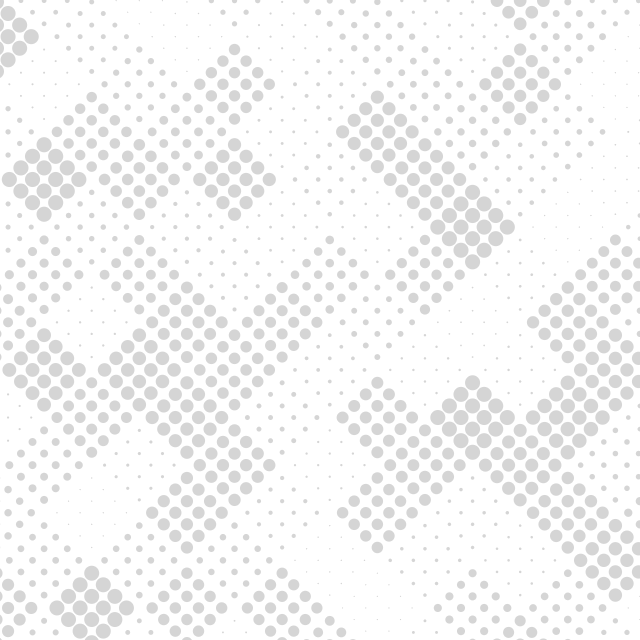
This pattern is drawn by a Shadertoy shader. Its source:

```glsl
// Grey halftone dots on a diagonal grid, in 4 by 4 diamond blocks of random dot size
#define BLOCK_SIDE 0.1052            // side of a diamond block, in canvas heights
#define ANCHOR vec2(0.664, 0.422)    // centre of one block
#define DOTS 4.0                     // dots along a block side
#define SQUEEZE 0.973                // pulls the dots toward their block centre
#define MIN_RADIUS 0.03              // radii, in dot pitches
#define MAX_RADIUS 0.456
#define SIZE_BIAS 1.35               // above 1 favours small dots
#define PAPER vec3(1.0)
#define INK vec3(0.835)

// Random value from 0 to 1 for a block
float hash(vec2 cell) {
    vec3 p = fract(vec3(cell.xyx) * 0.1031);
    p += dot(p, p.yzx + 33.33);
    return fract((p.x + p.y) * p.z);
}

// Turns the plane by 45 degrees
vec2 diagonal(vec2 p) {
    return vec2(p.x + p.y, p.y - p.x) * inversesqrt(2.0);
}

void mainImage(out vec4 fragColor, in vec2 fragCoord) {
    vec2 canvas = fragCoord / iResolution.y;
    float pixel = DOTS / (BLOCK_SIDE * iResolution.y);

    // Diamond blocks
    vec2 grid = diagonal(canvas - ANCHOR) / BLOCK_SIDE + 0.5;
    vec2 block = floor(grid);

    // Nearest dot within the block
    vec2 local = (grid - block) * DOTS;
    vec2 centre = (floor(local) + 0.5 - 0.5 * DOTS) * SQUEEZE + 0.5 * DOTS;
    float dist = length(local - centre);

    // One dot size per block
    float size = pow(hash(block + 57.0), SIZE_BIAS);
    float radius = mix(MIN_RADIUS, MAX_RADIUS, size);

    float coverage = clamp((radius - dist) / pixel + 0.5, 0.0, 1.0);
    fragColor = vec4(mix(PAPER, INK, coverage), 1.0);
}
```
